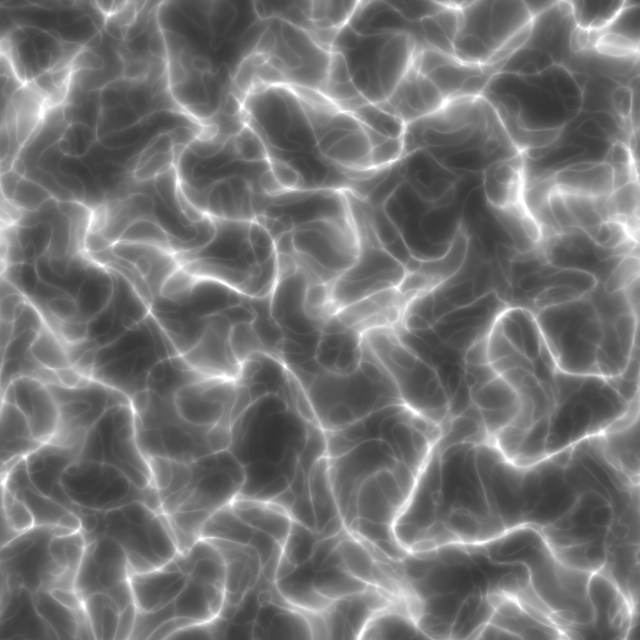
This texture is drawn by a WebGL 2 fragment shader. Its source:

```glsl
#version 300 es
precision highp float;
// Tileable grey web of glowing filaments around soft dark hollows, from layered ridged noise.

#define BASE_CELLS 7.0     // noise cells across the tile in the largest layer
#define LAYERS 4
#define GAIN 0.6           // strength of each finer layer
#define GLOW_FALLOFF 4.0   // spread of the halo around a filament
#define CORE_FALLOFF 20.0  // thinness of the bright filament core
#define CORE_SHARE 0.25
#define SOFTNESS 0.0011    // rounding of the crest, in canvas units
#define WARP_CELLS 10.0
#define WARP_AMOUNT 0.035
#define DARKEST 0.16
#define CONTRAST 0.39

uniform vec2 u_resolution;
out vec4 fragColor;

float hash(vec2 p) {
    return fract(sin(dot(p, vec2(127.1, 311.7))) * 43758.5453);
}

// Random slope plus random height, so crests do not gather at lattice points
float corner(vec2 cell, vec2 offset, float period, float seed) {
    vec2 id = mod(cell, period) + seed * vec2(17.3, 9.1);
    float angle = 6.28318 * hash(id);
    float height = 0.7 * (hash(id + 51.7) - 0.5);
    return dot(vec2(cos(angle), sin(angle)), offset) + height;
}

// Gradient noise that wraps after one unit of uv
float wrappedNoise(vec2 uv, float period, float seed) {
    vec2 p = uv * period + vec2(0.37, 0.61) * seed;
    vec2 cell = floor(p);
    vec2 f = p - cell;
    vec2 fade = f * f * f * (f * (f * 6.0 - 15.0) + 10.0);
    vec2 right = vec2(1.0, 0.0);
    vec2 up = vec2(0.0, 1.0);
    float bottom = mix(corner(cell, f, period, seed),
                       corner(cell + right, f - right, period, seed), fade.x);
    float top = mix(corner(cell + up, f - up, period, seed),
                    corner(cell + 1.0, f - 1.0, period, seed), fade.x);
    return mix(bottom, top, fade.y);
}

// Thin bright core with a wide halo along the zero line of the noise
float filament(vec2 uv, float period, float seed) {
    float distanceToCrest = length(vec2(wrappedNoise(uv, period, seed), period * SOFTNESS));
    return mix(exp(-GLOW_FALLOFF * distanceToCrest),
               exp(-CORE_FALLOFF * distanceToCrest), CORE_SHARE);
}

void main() {
    vec2 uv = gl_FragCoord.xy / u_resolution;

    // Bend the filaments
    uv += WARP_AMOUNT * vec2(wrappedNoise(uv, WARP_CELLS, 11.0),
                             wrappedNoise(uv, WARP_CELLS, 12.0));

    // Finer layers are strongest near the filaments of the coarser ones
    float web = 0.0;
    float strength = 1.0;
    float period = BASE_CELLS;
    for (int i = 0; i < LAYERS; i++) {
        float ridge = filament(uv, period, float(i) + 1.0);
        web += strength * ridge;
        strength *= GAIN * (0.5 + ridge);
        period *= 2.0;
    }

    float grey = clamp(DARKEST + CONTRAST * web, 0.0, 1.0);
    fragColor = vec4(vec3(grey), 1.0);
}
```
